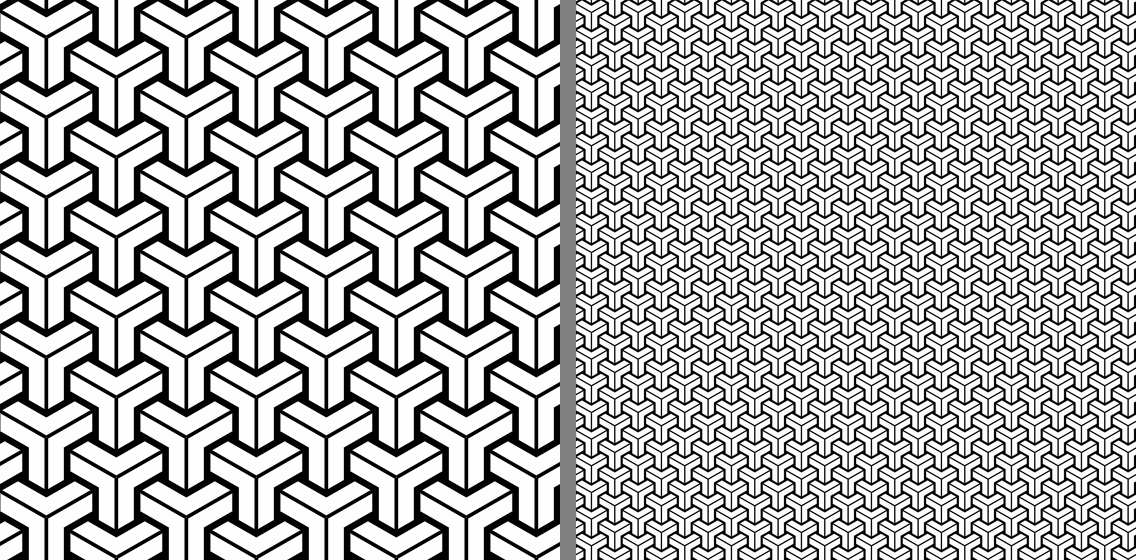
Left, the tile; right, the same tile 3 across and 3 down.
Reproduce this pattern procedurally as a WebGL 1 fragment shader.

```glsl
precision highp float;

// Interlocking three-armed blocks, white on black, in 4 columns by 7 rows
// with a second set offset by half a cell. Each block is a union of three
// rotated arms with pointed ends, split by thin seams along the arm axes.

uniform vec2 u_resolution;

const vec2 REPEATS = vec2(4.0, 7.0);
const vec2 ORIGIN = vec2(0.331, 0.531);   // first block centre, in cells
const float SQRT3 = 1.7320508;

// Lengths in cell widths
const float ARM_HALF_WIDTH = 0.125;
const float ARM_REACH = 0.328;
const float SEAM_HALF_WIDTH = 0.0132;

const vec3 INK = vec3(0.005);
const vec3 PAPER = vec3(0.995);

// Downward arm whose end is a 120 degree point
float armDistance(vec2 p, float halfWidth, float reach) {
  vec2 q = vec2(abs(p.x), -p.y);
  float body = max(q.x - halfWidth, -q.y - 0.5 * halfWidth);
  return max(body, dot(q, vec2(0.5, 0.5 * SQRT3)) - reach);
}

// Downward half line of the given thickness
float seamDistance(vec2 p, float halfWidth) {
  return max(abs(p.x) - halfWidth, p.y);
}

vec2 rotateThird(vec2 p) {
  return vec2(-0.5 * p.x - 0.5 * SQRT3 * p.y, 0.5 * SQRT3 * p.x - 0.5 * p.y);
}

// Signed distance to the white faces of one block
float blockDistance(vec2 p) {
  float silhouette = 1e3;
  float seams = 1e3;
  for (int i = 0; i < 3; i++) {
    silhouette = min(silhouette, armDistance(p, ARM_HALF_WIDTH, ARM_REACH));
    seams = min(seams, seamDistance(p, SEAM_HALF_WIDTH));
    p = rotateThird(p);
  }
  return max(silhouette, -seams);
}

// Nearest block over both offset sets and the rows that overlap a cell
float latticeDistance(vec2 cell) {
  float nearest = 1e3;
  for (int s = 0; s < 2; s++) {
    vec2 local = fract(cell - 0.5 * float(s) + 0.5) - 0.5;
    for (int row = -1; row <= 1; row++) {
      vec2 p = vec2(local.x, (local.y + float(row)) / SQRT3);
      nearest = min(nearest, blockDistance(p));
    }
  }
  return nearest;
}

void main() {
  vec2 uv = gl_FragCoord.xy / u_resolution;
  float d = latticeDistance(uv * REPEATS - ORIGIN);

  // Smooth each edge over about one pixel
  float pixel = REPEATS.x / u_resolution.x;
  float coverage = clamp(0.5 - d / pixel, 0.0, 1.0);
  gl_FragColor = vec4(mix(INK, PAPER, coverage), 1.0);
}
```
